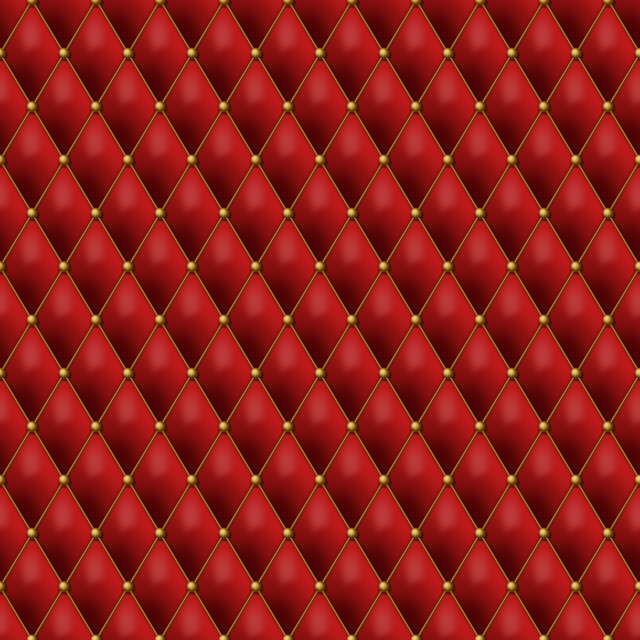
This pattern is drawn by a WebGL 1 fragment shader. Its source:

```glsl
precision highp float;
uniform vec2 u_resolution;

#define REPEATS vec2(10.0, 6.0)
#define CORD_HALF_WIDTH 0.0018
#define STUD_RADIUS 0.0086
#define RED_DARK vec3(0.29, 0.01, 0.01)
#define RED_MID vec3(0.53, 0.06, 0.06)
#define RED_BRIGHT vec3(0.74, 0.10, 0.10)
#define RED_SHEEN vec3(0.74, 0.27, 0.27)
#define GOLD_DARK vec3(0.38, 0.20, 0.03)
#define GOLD_MID vec3(0.66, 0.47, 0.17)
#define GOLD_LIGHT vec3(0.90, 0.82, 0.47)

// Antialiased coverage of a signed distance, negative inside.
float coverage(float dist, float pixel) {
    return 1.0 - smoothstep(-0.75 * pixel, 0.75 * pixel, dist);
}

// Padded leather; p is the position in the diamond, corners at +-0.5.
vec3 leather(vec2 p) {
    float light = 0.53 + 0.85 * p.y + 0.42 * p.x;
    light -= 0.22 * exp(-14.0 * dot(p - vec2(-0.08, -0.24), p - vec2(-0.08, -0.24)));
    vec3 color = mix(RED_DARK, RED_MID, smoothstep(0.0, 0.40, light));
    color = mix(color, RED_BRIGHT, smoothstep(0.34, 0.74, light));

    // Soft sheen that ends in a curved lower border.
    vec2 s = (p - vec2(-0.02, 0.16)) / vec2(0.23, 0.24);
    float sheen = 1.0 - smoothstep(0.1, 1.0, length(s));
    sheen *= smoothstep(-0.02, 0.09, p.y - 0.25 * p.x + 1.2 * p.x * p.x);
    return mix(color, RED_SHEEN, 0.75 * sheen);
}

// Domed stud lit from the upper left; p is in units of its radius.
vec3 stud(vec2 p) {
    float glow = 1.0 - smoothstep(0.05, 0.95, length(p - vec2(-0.28, 0.32)));
    float rim = smoothstep(0.4, 1.05, length(p - vec2(-0.16, 0.18)));
    vec3 color = mix(GOLD_MID, GOLD_LIGHT, glow);
    return mix(color, GOLD_DARK, rim);
}

void main() {
    vec2 uv = gl_FragCoord.xy / u_resolution;
    float pixel = 1.0 / min(u_resolution.x, u_resolution.y);

    // Diagonal axes turn the diamond lattice into unit squares.
    vec2 q = uv * REPEATS;
    vec2 diagonal = vec2(q.x + q.y, q.x - q.y);
    vec2 f = fract(diagonal + 0.5) - 0.5;
    vec2 local = 0.5 * vec2(f.x + f.y, f.x - f.y);
    vec3 color = leather(local);

    // Distance to the cords and offset from the nearest stud.
    vec2 edge = (0.5 - abs(f)) / length(REPEATS);
    float cord = min(edge.x, edge.y);
    vec2 corner = f - 0.5 * (2.0 * step(0.0, f) - 1.0);
    vec2 offset = 0.5 * vec2(corner.x + corner.y, corner.x - corner.y) / REPEATS;

    // Creases and stud shadows.
    color *= 1.0 - 0.30 * exp(-max(cord - CORD_HALF_WIDTH, 0.0) / 0.0016);
    float shadow = length(offset - vec2(0.001, -0.002));
    color *= 1.0 - 0.5 * (1.0 - smoothstep(STUD_RADIUS * 0.8, STUD_RADIUS * 1.5, shadow));

    // Gold cords and studs.
    vec3 gold = mix(GOLD_MID, GOLD_DARK, smoothstep(0.2, 1.0, cord / CORD_HALF_WIDTH));
    color = mix(color, gold, coverage(cord - CORD_HALF_WIDTH, pixel));
    color = mix(color, stud(offset / STUD_RADIUS), coverage(length(offset) - STUD_RADIUS, pixel));

    gl_FragColor = vec4(color, 1.0);
}
```
